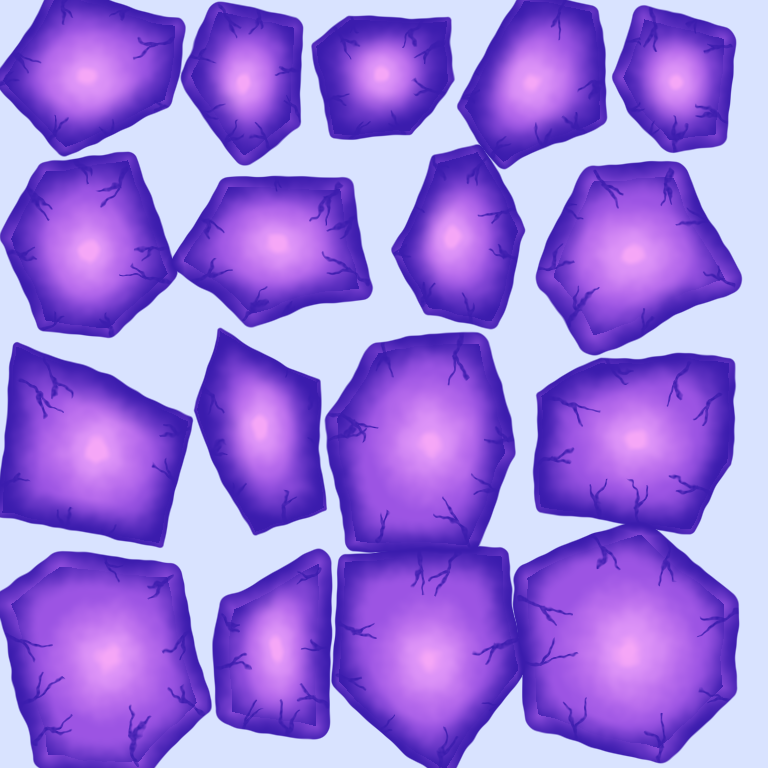
A WebGL 2 fragment shader for this texture:

```glsl
#version 300 es
precision highp float;

uniform vec2 u_resolution;
out vec4 fragColor;

const float TAU = 6.2831853;
const int ROWS = 4;
const int CRACKS = 8;
const float SPAN = 0.965;          // width covered by the stones
const float GROW = 1.08;           // stone size against its cell
const float SOFTNESS = 60.0;       // blending of the inner edge distances
const float RIM_DEPTH = 0.045;
const float CRACK_ROOT = 0.003;    // half widths of a crack
const float CRACK_END = 0.0012;

const vec3 GROUND = vec3(0.85, 0.89, 1.00);
const vec3 RIM = vec3(0.23, 0.11, 0.68);
const vec3 BODY = vec3(0.61, 0.33, 0.89);
const vec3 LIGHT = vec3(0.73, 0.43, 0.93);
const vec3 PINK = vec3(0.87, 0.58, 0.97);
const vec3 CORE = vec3(0.96, 0.65, 0.97);

struct Stone { vec2 centre; vec2 halfSize; vec2 id; };

vec2 hash2(vec2 p) {
    p = vec2(dot(p, vec2(127.1, 311.7)), dot(p, vec2(269.5, 183.3)));
    return fract(sin(p) * 43758.55);
}

float gradientNoise(vec2 p) {
    vec2 i = floor(p), f = p - i;
    vec2 u = f * f * f * (f * (f * 6.0 - 15.0) + 10.0);
    vec2 o = vec2(1.0, 0.0);
    float a = dot(hash2(i) * 2.0 - 1.0, f);
    float b = dot(hash2(i + o.xy) * 2.0 - 1.0, f - o.xy);
    float c = dot(hash2(i + o.yx) * 2.0 - 1.0, f - o.yx);
    float d = dot(hash2(i + 1.0) * 2.0 - 1.0, f - 1.0);
    return mix(mix(a, b, u.x), mix(c, d, u.x), u.y);
}

vec2 warp(vec2 p, float scale) {
    return vec2(gradientNoise(p * scale), gradientNoise(p * scale + 31.7));
}

vec2 direction(float a) { return vec2(cos(a), sin(a)); }

// Uneven cell edges; the rows get lower towards the top
float columnEdge(float i, float row, float count) {
    float inner = step(0.5, i) * step(i, count - 0.5);
    return SPAN * (i + 0.45 * inner * (hash2(vec2(i, row) + 3.1).x - 0.5)) / count;
}

float rowEdge(float r, float column) {
    float inner = step(0.5, r) * step(r, float(ROWS) - 0.5);
    return 0.31 * r - 0.015 * r * r + 0.035 * inner * (hash2(vec2(column, r) + 8.4).y - 0.5);
}

Stone makeStone(float column, float row, float count) {
    vec2 low = vec2(columnEdge(column, row, count), rowEdge(row, column));
    vec2 high = vec2(columnEdge(column + 1.0, row, count), rowEdge(row + 1.0, column));
    vec2 id = vec2(column, row) + 1.0;
    float size = GROW * mix(0.92, 1.06, hash2(id + 40.0).x);
    return Stone(0.5 * (low + high), 0.5 * size * (high - low), id);
}

vec2 corner(Stone s, int k, int sides, float rounding) {
    vec2 r = hash2(s.id * 7.3 + float(k % sides) * 2.9);
    float turn = 0.35 * (hash2(s.id + 22.0).y - 0.5);
    vec2 d = direction(TAU * (float(k) + 0.5 * (r.x - 0.5)) / float(sides) + TAU / 8.0 + turn);
    float reach = mix(1.0, 1.0 / max(abs(d.x), abs(d.y)), 0.75) * mix(0.82, 1.05, r.y);
    return s.centre + d * reach * (s.halfSize - rounding);
}

// x: signed distance to the outline, y: smooth depth inside it
vec2 stoneDistance(vec2 p, Stone s) {
    vec2 r = hash2(s.id + 60.0);
    int sides = 4 + int(r.x * 2.99);
    float rounding = mix(0.004, 0.025, r.y * r.y);
    float nearest = 1e3, side = 1.0, blend = 0.0;
    vec2 a = corner(s, 0, sides, rounding);
    for (int k = 1; k <= sides; k++) {
        vec2 b = corner(s, k, sides, rounding);
        vec2 e = b - a, w = p - a;
        float d = length(w - e * clamp(dot(w, e) / dot(e, e), 0.0, 1.0));
        if (e.x * w.y - e.y * w.x < 0.0) side = -1.0;
        nearest = min(nearest, d);
        blend += exp(-SOFTNESS * d);
        a = b;
    }
    return vec2(-side * nearest - rounding, rounding - log(blend) / SOFTNESS * side);
}

float stroke(vec2 p, vec2 a, vec2 b, float aa) {
    vec2 e = b - a;
    float h = clamp(dot(p - a, e) / dot(e, e), 0.0, 1.0);
    float w = mix(CRACK_ROOT, CRACK_END, h);
    return 1.0 - smoothstep(w - aa, w + aa, length(p - a - e * h));
}

// Forked cracks running from the rim inwards
float cracks(vec2 p, Stone s, float aa) {
    p += 0.012 * warp(p, 38.0) + 0.004 * warp(p, 110.0);
    float ink = 0.0;
    for (int k = 0; k < CRACKS; k++) {
        vec2 key = s.id * 17.0 + float(k) * 1.7;
        vec2 r = hash2(key), t = hash2(key + 5.3);
        float a = TAU * (float(k) + 0.7 * r.x) / float(CRACKS);
        vec2 root = s.centre + s.halfSize * 0.95 * direction(a);
        vec2 tip = s.centre + s.halfSize * mix(0.42, 0.72, r.y) * direction(a + 0.5 * (t.x - 0.5));
        vec2 fork = mix(root, tip, 0.45), e = 0.8 * (tip - fork);
        vec2 twig = fork + 0.76 * e + (t.y < 0.5 ? -0.65 : 0.65) * vec2(-e.y, e.x);
        ink = max(ink, max(stroke(p, root, tip, aa), stroke(p, fork, twig, aa)));
    }
    return ink;
}

void main() {
    vec2 p = gl_FragCoord.xy / u_resolution;
    float aa = 1.0 / min(u_resolution.x, u_resolution.y);
    vec2 bent = p + 0.016 * warp(p, 9.0) + 0.003 * warp(p, 45.0);

    // Closest stone and the distance to the runner-up
    Stone stone = makeStone(0.0, 0.0, 4.0);
    vec2 best = vec2(1e3);
    float second = 1e3;
    for (int row = 0; row < ROWS; row++) {
        int count = row == ROWS - 1 ? 5 : 4;
        for (int column = 0; column < count; column++) {
            Stone s = makeStone(float(column), float(row), float(count));
            vec2 d = stoneDistance(bent, s);
            second = min(second, max(d.x, best.x));
            if (d.x < best.x) { best = d; stone = s; }
        }
    }

    // Painted glow from the middle, dark rim and cracks
    float brush = gradientNoise(p * 28.0) + 0.5 * gradientNoise(p * 70.0);
    float q = length((p - stone.centre) / stone.halfSize) + 0.08 * brush;
    float depth = min(best.y, second - best.x) + 0.006 * brush;
    vec3 color = mix(LIGHT, BODY, smoothstep(0.34, 0.62, q));
    color = mix(PINK, color, smoothstep(0.12, 0.42, q));
    color = mix(CORE, color, smoothstep(0.05, 0.15, q));
    color = mix(RIM, color, smoothstep(0.0, RIM_DEPTH, depth));
    float grain = clamp(0.8 + 0.5 * gradientNoise(p * 220.0), 0.0, 1.0);
    color = mix(color, RIM, cracks(p, stone, aa) * grain);

    color = mix(color, GROUND, smoothstep(-aa, aa, best.x));
    fragColor = vec4(color, 1.0);
}
```
